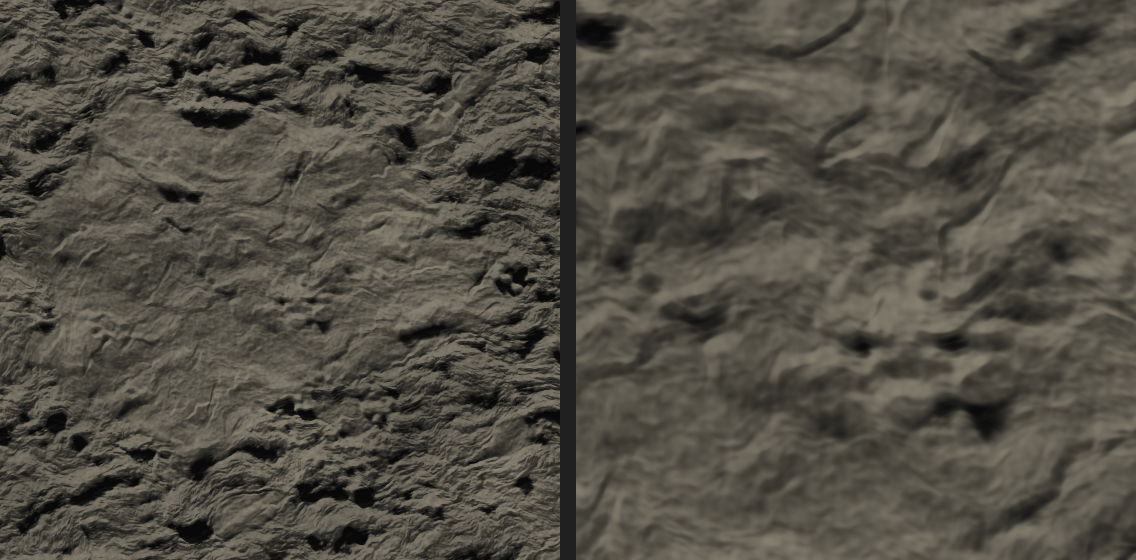
Left, the full canvas; right, a detail of the centre.
Reproduce this texture procedurally as a WebGL 1 fragment shader.

```glsl
precision highp float;
// Weathered rock face: worn slabs in the middle, crumbling rubble around them.
// A height field of creased gradient noise and ragged ledges is lit from
// above left, with short marched shadows and a fine mineral grain.

uniform vec2 u_resolution;

#define SLAB_CENTRE vec2(0.45, 0.54)
#define RUBBLE_SCALE vec2(8.0, 13.0)
#define RUBBLE_RELIEF 0.85
#define SLAB_ROUGHNESS 0.34
#define LEDGE_HEIGHT 0.021
#define LIGHT_DIR vec2(-0.42, 0.91)
#define LIGHT_SLOPE 0.66
#define BASE_TONE 0.315
#define RELIEF_CONTRAST 0.165
#define SHADOW_DEPTH 0.85
#define GRAIN 0.05
#define STONE_TINT vec3(1.0, 0.955, 0.84)

vec2 randomGradient(vec2 cell) {
  float h = fract(sin(dot(cell, vec2(127.1, 311.7))) * 43758.55);
  float angle = 6.28318 * h;
  return vec2(cos(angle), sin(angle));
}

float gradientNoise(vec2 p) {
  vec2 i = floor(p), f = p - i;
  vec2 u = f * f * f * (f * (f * 6.0 - 15.0) + 10.0);
  vec2 e = vec2(1.0, 0.0);
  float a = dot(randomGradient(i), f);
  float b = dot(randomGradient(i + e.xy), f - e.xy);
  float c = dot(randomGradient(i + e.yx), f - e.yx);
  float d = dot(randomGradient(i + e.xx), f - e.xx);
  return mix(mix(a, b, u.x), mix(c, d, u.x), u.y);
}

// 1 on the worn slabs and on single smooth stones, 0 in the rubble
float slabMask(vec2 p) {
  float reach = 0.31 - length((p - SLAB_CENTRE) * vec2(0.8, 1.25));
  float slab = smoothstep(-0.03, 0.03, reach + 0.3 * gradientNoise(p * 4.0 + 3.7));
  float stone = smoothstep(0.22, 0.3, gradientNoise(p * vec2(5.0, 8.0) + 21.3));
  return max(slab, stone);
}

// Rounded lumps parted by creases, over five octaves
float rubble(vec2 p, float smoothness) {
  vec2 q = p * RUBBLE_SCALE;
  float sum = 0.0, amplitude = RUBBLE_RELIEF / 10.5;
  for (int i = 0; i < 5; i++) {
    float n = gradientNoise(q);
    float lump = sqrt(n * n + 0.003);
    sum += amplitude * mix(lump, 0.8 * n, 0.25 + 0.5 * smoothness);
    q = mat2(1.95, 0.5, -0.5, 1.95) * q + 7.3;
    amplitude *= 0.51;
  }
  return sum * mix(1.0, SLAB_ROUGHNESS, smoothness);
}

// Broken layers: ragged noise contours become cliffs that fade in and out
float ledges(vec2 p, float ragged) {
  vec2 q = p * vec2(2.6, 4.2) + 11.7;
  float sum = 0.0, size = LEDGE_HEIGHT;
  for (int i = 0; i < 3; i++) {
    float contour = gradientNoise(q) + 0.06 + ragged;
    float presence = smoothstep(-0.1, 0.25, gradientNoise(q * 1.7 + 63.0));
    sum += size * presence * smoothstep(-0.06, 0.06, contour);
    q = q * 1.8 + 5.1;
    size *= 0.65;
  }
  return sum;
}

// Short slanting chips and pits scattered over the slabs
float chips(vec2 p) {
  vec2 q = vec2(p.x * 34.0 - p.y * 16.0, p.y * 22.0 + p.x * 6.0);
  float chip = smoothstep(0.18, 0.42, gradientNoise(q + 31.4));
  return chip * smoothstep(-0.15, 0.2, gradientNoise(p * 6.0 + 43.1));
}

float height(vec2 p) {
  vec2 warp = vec2(gradientNoise(p * 8.0 + 1.3), gradientNoise(p * 8.0 + 17.9));
  float mid = gradientNoise(p * 24.0 + 5.0);
  float fine = gradientNoise(p * 58.0 + 71.0);
  vec2 w = p + 0.028 * warp + vec2(0.004, 0.008) * mid + vec2(0.003, -0.003) * fine;
  w.y -= 0.18 * (w.x - 0.5) * smoothstep(0.6, 0.2, p.y);
  float slab = slabMask(w);
  float ragged = 0.16 * mid + 0.1 * fine;
  return rubble(w, slab) + ledges(w, ragged) + 0.018 * slab - 0.007 * slab * chips(w);
}

// How far the relief toward the light rises above the light ray
float shadow(vec2 p, float ground) {
  float blocked = 0.0;
  for (int i = 1; i <= 6; i++) {
    float reach = 0.0055 * float(i);
    float rise = height(p + LIGHT_DIR * reach) - ground;
    blocked = max(blocked, rise - LIGHT_SLOPE * reach);
  }
  return smoothstep(0.0, 0.014, blocked);
}

void main() {
  vec2 p = gl_FragCoord.xy / min(u_resolution.x, u_resolution.y);

  // Relief lighting: slopes facing the light brighten
  float ground = height(p);
  float reach = 0.003;
  float slope = (ground - height(p + LIGHT_DIR * reach)) / reach;
  float tone = BASE_TONE + RELIEF_CONTRAST * slope / sqrt(1.0 + slope * slope);

  // Stains, paler slabs and mineral grain
  tone += 0.1 * gradientNoise(p * 5.0 + 57.0) + 0.03 * slabMask(p);
  tone += GRAIN * (gradientNoise(p * 95.0) + gradientNoise(p * 170.0 + 9.0));
  tone *= 1.0 - SHADOW_DEPTH * shadow(p, ground);
  tone = clamp(tone, 0.03, 0.52);

  // Deep shade is neutral, lit stone is warm
  vec3 tint = mix(vec3(1.0), STONE_TINT, smoothstep(0.0, 0.25, tone));
  gl_FragColor = vec4(tone * tint, 1.0);
}
```
